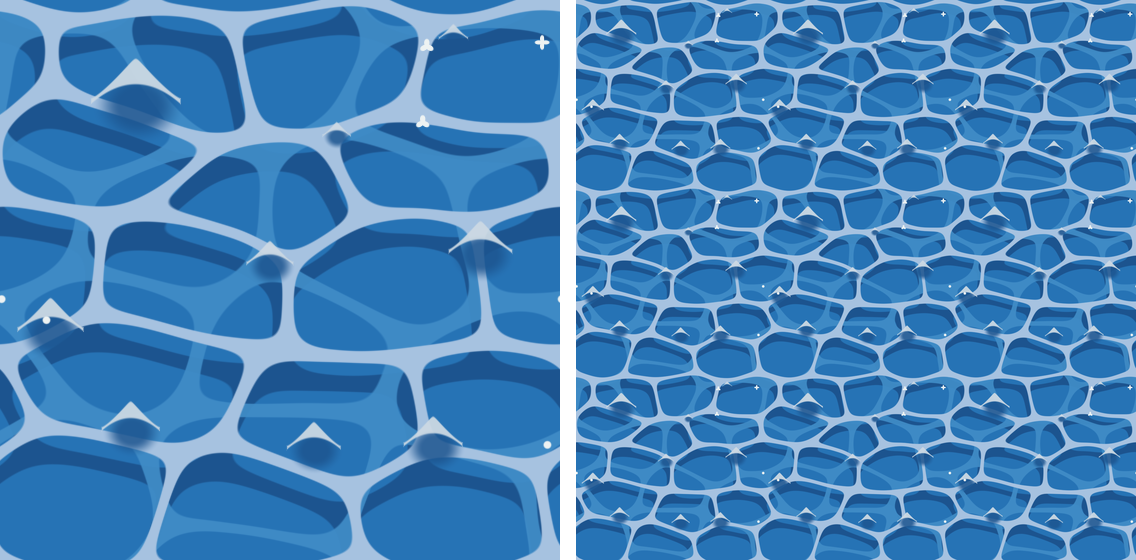
Left, the tile; right, the same tile 3 across and 3 down.
Reproduce this texture procedurally as a WebGL 2 fragment shader.

```glsl
#version 300 es
precision highp float;

#define WEB_GRID vec2(3.0, 5.0)
#define DEEP_GRID vec2(3.0, 4.0)
#define WEB_WIDTH 0.0088
#define SHADOW_WIDTH 0.0112
#define DEEP_WIDTH 0.0102
#define SHADOW_SHIFT vec2(0.014, 0.048)
#define WARP_AMOUNT 0.034
#define WARP_PERIOD 5.0
#define CREST_GRID 3
#define CREST_MIN 0.022
#define CREST_MAX 0.080
#define SPARKLES 6

uniform vec2 u_resolution;
out vec4 outColor;

const vec3 WATER = vec3(0.15, 0.45, 0.71);
const vec3 SHADE = vec3(0.11, 0.33, 0.56);
const vec3 DEEP_LINE = vec3(0.25, 0.55, 0.78);
const vec3 LIGHT_LINE = vec3(0.65, 0.76, 0.88);
const vec3 CREST = vec3(0.80, 0.85, 0.89);
const vec3 SPARKLE = vec3(0.93, 0.95, 0.95);

vec2 hash2(vec2 cell, float seed) {
    vec3 h = fract(vec3(cell, seed).xyx * vec3(0.1031, 0.1030, 0.0973) + seed * 0.137);
    h += dot(h, h.yzx + 33.33);
    return fract((h.xx + h.yz) * h.zy);
}

vec2 wrapCell(vec2 cell, vec2 period) {
    return floor(mod(cell + 0.5, period));
}

// Periodic value noise with two channels in 0..1
vec2 noise2(vec2 p, float period, float seed) {
    vec2 q = p * period, i = floor(q), f = fract(q);
    f = f * f * f * (f * (f * 6.0 - 15.0) + 10.0);
    vec2 n = vec2(period);
    vec2 a = hash2(wrapCell(i, n), seed);
    vec2 b = hash2(wrapCell(i + vec2(1, 0), n), seed);
    vec2 c = hash2(wrapCell(i + vec2(0, 1), n), seed);
    vec2 d = hash2(wrapCell(i + vec2(1, 1), n), seed);
    return mix(mix(a, b, f.x), mix(c, d, f.x), f.y);
}

vec2 site(vec2 cell, vec2 grid, float seed) {
    vec2 id = wrapCell(cell, grid);
    vec2 stagger = vec2(fract(0.4 * id.y + 0.05), 0.18);
    return cell + stagger + vec2(0.42, 0.64) * hash2(id, seed);
}

// Distance to the cell borders, blended so that the corners round off
float webDistance(vec2 p, vec2 grid, float seed, float sharpness) {
    p += WARP_AMOUNT * (noise2(p, WARP_PERIOD, seed + 3.0) - 0.5);
    vec2 q = p * grid, home = floor(q), nearest = vec2(9.0);
    for (int k = 0; k < 25; k++) {
        vec2 r = site(home + vec2(k % 5 - 2, k / 5 - 2), grid, seed) - q;
        if (dot(r, r) < dot(nearest, nearest)) nearest = r;
    }
    float sum = 0.0;
    for (int k = 0; k < 25; k++) {
        vec2 r = site(home + vec2(k % 5 - 2, k / 5 - 2), grid, seed) - q;
        vec2 gap = r - nearest;
        if (dot(gap, gap) > 1e-5) {
            float border = 0.5 * (dot(r, r) - dot(nearest, nearest)) / length(gap * grid);
            sum += exp(-sharpness * border);
        }
    }
    return -log(sum) / sharpness;
}

float cover(float dist, float blur) {
    return 1.0 - smoothstep(-blur, blur, dist);
}

// Peaked wave top: x is the crest, y the soft shade beneath it
vec2 crest(vec2 q, float blur) {
    float x = sqrt(q.x * q.x + 0.003);
    float top = 0.95 * pow(max(1.0 - x, 0.0), 1.25) + 0.07;
    float under = 0.44 * (1.0 - x * x) - 0.05;
    float body = max(max(q.y - top, under - q.y) * 0.75, x - 1.0);
    float shade = 1.0 - smoothstep(0.4, 1.05, length((q - vec2(0.06, -0.1)) / vec2(1.0, 0.85)));
    return vec2(cover(body, blur), shade * cover(q.y - under - 0.08, 0.08));
}

void main() {
    vec2 p = gl_FragCoord.xy / u_resolution;
    float px = 1.0 / min(u_resolution.x, u_resolution.y);
    float swell = 0.8 + 0.4 * noise2(p, 4.0, 21.0).x;

    // Water, cast shade, deep web and surface web
    float shade = webDistance(p + SHADOW_SHIFT, WEB_GRID, 7.0, 55.0);
    float deep = webDistance(p, DEEP_GRID, 12.0, 45.0);
    float light = webDistance(p, WEB_GRID, 7.0, 60.0);
    vec3 color = mix(WATER, SHADE, cover(shade - SHADOW_WIDTH * swell, px));
    color = mix(color, DEEP_LINE, 0.92 * cover(deep - DEEP_WIDTH * swell, px));
    color = mix(color, LIGHT_LINE, cover(light - WEB_WIDTH * swell, px));

    // Scattered wave crests
    for (int k = 0; k < CREST_GRID * CREST_GRID; k++) {
        vec2 cell = vec2(k % CREST_GRID, k / CREST_GRID);
        vec2 center = (cell + 0.15 + 0.7 * hash2(cell, 31.0)) / float(CREST_GRID);
        float size = mix(CREST_MIN, CREST_MAX, hash2(cell, 37.0).x);
        vec2 d = p - center;
        vec2 mask = crest((d - round(d)) / size, px / size);
        color = mix(color, SHADE, 0.85 * mask.y);
        color = mix(color, CREST, 0.94 * mask.x);
    }

    // Dots and small lobed sparkles
    for (int k = 0; k < SPARKLES; k++) {
        vec2 d = p - hash2(vec2(k, 5), 43.0);
        d -= round(d);
        float lobes = k % 2 == 0 ? 0.0 : float(3 + k % 4 / 2);
        float angle = atan(d.y, d.x + 1e-6) - 1.5708;
        float radius = lobes > 0.0 ? 0.0092 + 0.0038 * cos(lobes * angle) : 0.0068;
        color = mix(color, SPARKLE, cover(length(d) - radius, px));
    }
    outColor = vec4(color, 1.0);
}
```
